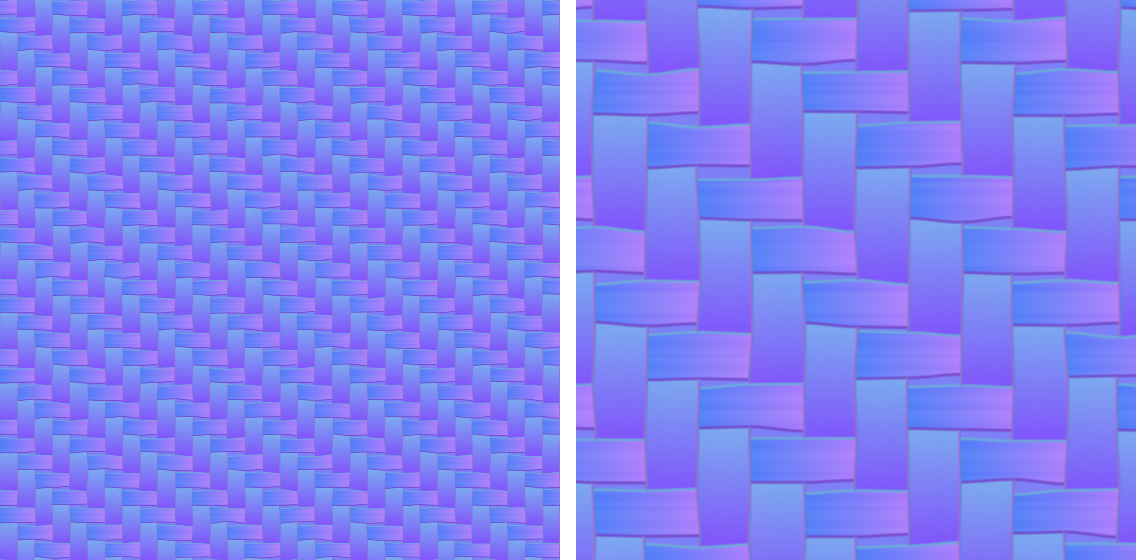
Left: the whole. Right: its middle third, enlarged.
Write a three.js fragment shader that draws this texture map.

```glsl
varying vec2 vUv;

const float CELLS = 32.0;        // strands across and down, a multiple of 4
const float ROW_SHIFT = 0.06;    // lift of the weft rows, in cells
const float WEFT_HALF = 0.405;   // half thickness of a weft strand, in cells
const float WARP_WOBBLE = 0.04;
const float WEFT_WOBBLE = 0.06;
const float LINE_HALF = 0.028;   // half width of the edge lines, in cells
const float SOFT = 0.025;        // edge smoothing, in cells
const float FIBRES = 12.0;       // fibres per strand
const float FIBRE_DEPTH = 0.022;

const vec3 WARP_LOW = vec3(0.505, 0.335, 0.985);
const vec3 WARP_HIGH = vec3(0.485, 0.665, 0.940);
const vec3 WEFT_LEFT = vec3(0.325, 0.505, 0.975);
const vec3 WEFT_RIGHT = vec3(0.685, 0.500, 0.985);
const vec3 GAP = vec3(0.490, 0.500, 0.965);
const vec3 EDGE_TOP = vec3(0.42, 0.70, 0.84);
const vec3 EDGE_BOTTOM = vec3(0.44, 0.25, 0.77);
const vec3 EDGE_LEFT = vec3(0.36, 0.53, 0.82);
const vec3 EDGE_RIGHT = vec3(0.70, 0.40, 0.79);

float hash(vec2 p) {
  return fract(sin(dot(p, vec2(127.1, 311.7))) * 43758.5453);
}

// Signed 1D noise along a strand, wrapping after period steps
float strandNoise(float x, float strand, float period) {
  float i = floor(x);
  float f = fract(x);
  float s = mod(strand, CELLS);
  float a = hash(vec2(mod(i, period), s));
  float b = hash(vec2(mod(i + 1.0, period), s));
  return mix(a, b, f * f * (3.0 - 2.0 * f)) * 2.0 - 1.0;
}

float lineMask(float d) {
  return 1.0 - smoothstep(LINE_HALF - SOFT, LINE_HALF + SOFT, abs(d));
}

void main() {
  vec2 p = vUv * CELLS - vec2(0.0, ROW_SHIFT);

  // Warp column, bounded by wavering vertical edges
  float border = floor(p.x + 0.5);
  float side = p.x - border - WARP_WOBBLE * strandNoise(p.y, border, CELLS);
  float column = border - 1.0 + step(0.0, side);
  float row = floor(p.y);
  float fy = p.y - row;

  // Two-over two-under twill: phases 0 and 1 show weft, 2 and 3 show warp
  float phase = mod(column + row + 2.0, 4.0);
  float weftOver = 1.0 - step(1.5, phase);

  // Warp strand, extended into the gaps at both of its ends
  float along = mod(phase + fy - 1.5, 4.0) - 0.5;
  float gapEnd = 0.5 - WEFT_HALF;
  float rise = clamp((along + gapEnd) / (2.0 + 2.0 * gapEnd), 0.0, 1.0);
  vec3 warp = mix(WARP_LOW, WARP_HIGH, rise);
  warp.r += 0.5 * FIBRE_DEPTH * strandNoise(p.x * FIBRES, 5.0, CELLS * FIBRES);
  vec3 color = mix(warp, GAP, step(2.5, along));

  // Weft strand with separately wavering top and bottom
  float top = 0.5 + WEFT_HALF + WEFT_WOBBLE * strandNoise(p.x, row + 7.3, CELLS);
  float bottom = 0.5 - WEFT_HALF + WEFT_WOBBLE * strandNoise(p.x, row + 19.6, CELLS);
  float inside = min(top - fy, fy - bottom);
  float weftMask = weftOver * smoothstep(-SOFT, SOFT, inside);
  float run = clamp((phase + p.x - column) * 0.5, 0.0, 1.0);
  vec3 weft = mix(WEFT_LEFT, WEFT_RIGHT, run);
  weft.rg += FIBRE_DEPTH * strandNoise(p.y * FIBRES, 11.0, CELLS * FIBRES);
  color = mix(color, weft, weftMask);

  // Lit upper and shaded lower weft edges
  vec3 weftEdge = mix(EDGE_BOTTOM, EDGE_TOP, step(0.5, fy));
  color = mix(color, weftEdge, 0.75 * weftOver * lineMask(inside));

  // Warp edges, hidden where a weft strand crosses over both neighbours
  float middle = 1.0 - step(0.5, abs(mod(border + row + 2.0, 4.0) - 1.0));
  vec3 warpEdge = mix(EDGE_RIGHT, EDGE_LEFT, smoothstep(-SOFT, SOFT, side));
  color = mix(color, warpEdge, 0.8 * lineMask(side) * (1.0 - middle * weftMask));

  gl_FragColor = vec4(color, 1.0);
}
```
